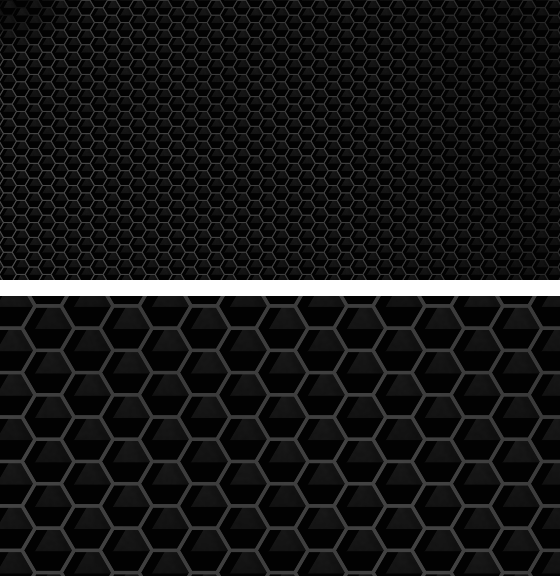
Top: the whole. Bottom: its middle third, enlarged.
This pattern is drawn by a WebGL 1 fragment shader. Its source:

```glsl
precision highp float;
// Dark honeycomb mesh: thin grey hexagon outlines over black cells with a dim lit facet.

uniform vec2 u_resolution;

const float COLUMNS = 43.1;              // staggered columns across
const float ROWS = 18.9;                 // cells down each column
const vec2 ORIGIN = vec2(0.362, 0.6284); // centre of one cell, in canvas units
const float LINE_WIDTH = 0.082;          // relative to the cell height
const float FACET_BASE = -0.02;          // height of the facet's lower side
const float FACET_LEFT = -0.28;          // where its slanted side starts
const vec3 CELL_COLOR = vec3(0.008);
const vec3 FACET_COLOR = vec3(0.085);
const vec3 LINE_COLOR = vec3(0.265);
const float FACET_VARIATION = 0.16;
const float GRAIN = 0.12;
const float SQRT3 = 1.7320508;

float hash(vec2 p) {
  vec3 q = fract(vec3(p.xyx) * 0.1031);
  q += dot(q, q.yzx + 33.33);
  return fract((q.x + q.y) * q.z);
}

vec2 gradient(vec2 corner) {
  float angle = 6.28318 * hash(corner);
  return vec2(cos(angle), sin(angle));
}

float gradientNoise(vec2 p) {
  vec2 i = floor(p);
  vec2 f = p - i;
  vec2 w = f * f * f * (f * (f * 6.0 - 15.0) + 10.0);
  float a = dot(gradient(i), f);
  float b = dot(gradient(i + vec2(1.0, 0.0)), f - vec2(1.0, 0.0));
  float c = dot(gradient(i + vec2(0.0, 1.0)), f - vec2(0.0, 1.0));
  float d = dot(gradient(i + 1.0), f - 1.0);
  return mix(mix(a, b, w.x), mix(c, d, w.x), w.y);
}

// Offset from the centre of the nearest flat-topped hexagon of height 1.
vec2 hexOffset(vec2 p) {
  vec2 period = vec2(SQRT3, 1.0);
  vec2 a = mod(p, period) - 0.5 * period;
  vec2 b = mod(p - 0.5 * period, period) - 0.5 * period;
  return dot(a, a) < dot(b, b) ? a : b;
}

float hexEdgeDistance(vec2 p) {
  p = abs(p);
  return 0.5 - max(p.y, 0.5 * (SQRT3 * p.x + p.y));
}

// Upper part of the cell, cut by a horizontal base and a slanted left side.
float facetDistance(vec2 p) {
  float slant = 0.5 * (SQRT3 * (p.x - FACET_LEFT) - p.y);
  return min(p.y - FACET_BASE, slant);
}

// Broad light, strongest at lower left, fading to the right and upper left.
float meshLight(vec2 uv) {
  float light = mix(1.08, 0.94, smoothstep(0.0, 0.5, uv.x));
  light *= mix(1.0, 0.68, smoothstep(0.55, 1.0, uv.x));
  light *= mix(1.0, 0.88, smoothstep(0.3, 1.0, uv.y));
  float corner = length((uv - vec2(0.0, 1.0)) * vec2(1.0, 0.8));
  light *= mix(0.2, 1.0, smoothstep(0.02, 0.17, corner));
  return light * (1.0 + 0.12 * gradientNoise(uv * vec2(8.0, 4.0)));
}

void main() {
  vec2 uv = gl_FragCoord.xy / u_resolution;
  vec2 scale = vec2(COLUMNS * SQRT3 * 0.5, ROWS);
  vec2 p = (uv - ORIGIN) * scale;
  float pixel = ROWS / u_resolution.y;

  vec2 local = hexOffset(p);
  vec2 cell = floor((p - local) * vec2(2.0 / SQRT3, 2.0) + 0.5);
  float edge = hexEdgeDistance(local);

  // Facet tone: brighter towards its top, with per-cell variation and fine grain.
  float tone = 0.86 + 0.4 * local.y;
  tone *= 1.0 - 0.18 * smoothstep(0.1, 0.3, local.x + local.y / SQRT3 - 0.15);
  tone *= 1.0 + FACET_VARIATION * (hash(cell) - 0.5);
  tone *= 1.0 + GRAIN * gradientNoise(p * 9.0);
  tone *= mix(1.0, 0.8, smoothstep(0.6, 1.0, uv.x));
  float facet = smoothstep(-0.5 * pixel, 0.5 * pixel, facetDistance(local));
  vec3 color = mix(CELL_COLOR, FACET_COLOR * tone, facet);

  // Outline shared by neighbouring cells.
  float halfWidth = 0.5 * LINE_WIDTH;
  float line = 1.0 - smoothstep(halfWidth - 0.5 * pixel, halfWidth + 0.5 * pixel, edge);
  color = mix(color, LINE_COLOR * meshLight(uv), line);

  gl_FragColor = vec4(color, 1.0);
}
```
